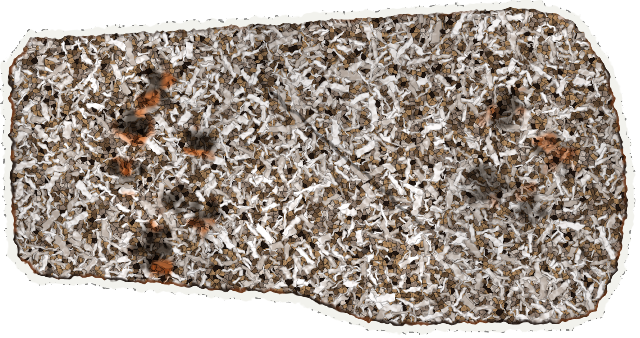
Write a Shadertoy shader that draws this texture.

```glsl
// Thin section of a coarse speckled rock: pale laths in brown grains, rust stains, on white.
#define GRAIN_SIZE 0.0135
#define LATH_SIZE 0.047
#define LATH_DENSITY 0.56
#define STAIN_COUNT 14
#define STAIN_STRENGTH 0.9
#define RIM_WIDTH 0.022
#define WHITE vec3(0.98, 0.97, 0.97)
#define PALE vec3(0.73, 0.68, 0.64)
#define TAUPE vec3(0.52, 0.45, 0.40)
#define UMBER vec3(0.36, 0.27, 0.19)
#define OCHRE vec3(0.60, 0.47, 0.33)
#define NEAR_BLACK vec3(0.12, 0.08, 0.06)

const int CORNERS = 18;
const vec2 OUTLINE[CORNERS] = vec2[CORNERS](
    vec2(0.09, 0.884), vec2(1.58, 0.978), vec2(1.70, 0.938), vec2(1.80, 0.79),
    vec2(1.847, 0.556), vec2(1.857, 0.383), vec2(1.827, 0.21), vec2(1.765, 0.081),
    vec2(1.68, 0.047), vec2(1.185, 0.037), vec2(1.06, 0.057), vec2(0.864, 0.131),
    vec2(0.667, 0.141), vec2(0.272, 0.178), vec2(0.123, 0.178), vec2(0.049, 0.24),
    vec2(0.035, 0.383), vec2(0.027, 0.80));

float hash(vec2 p) { return fract(sin(dot(p, vec2(127.1, 311.7))) * 43758.55); }
vec2 hash2(vec2 p) { return vec2(hash(p), hash(p + 19.3)); }

float noise(vec2 p) {
    vec2 i = floor(p), f = fract(p);
    f = f * f * (3.0 - 2.0 * f);
    return mix(mix(hash(i), hash(i + vec2(1, 0)), f.x),
               mix(hash(i + vec2(0, 1)), hash(i + vec2(1, 1)), f.x), f.y);
}

// Signed distance to the slab outline, negative inside
float slabDistance(vec2 p) {
    float d = 1e3, side = 1.0;
    for (int i = 0; i < CORNERS; i++) {
        vec2 a = OUTLINE[i], b = OUTLINE[(i + 1) % CORNERS], e = b - a, w = p - a;
        d = min(d, length(w - e * clamp(dot(w, e) / dot(e, e), 0.0, 1.0)));
        if ((a.y > p.y) != (b.y > p.y) && p.x < a.x + e.x * (p.y - a.y) / e.y) side = -side;
    }
    return side * d;
}

// Brown Voronoi grains with dark seams
vec3 groundmass(vec2 p) {
    vec2 g = p / GRAIN_SIZE, cell = floor(g), nearest = cell;
    float d1 = 9.0, d2 = 9.0;
    for (int j = -1; j <= 1; j++)
    for (int i = -1; i <= 1; i++) {
        vec2 c = cell + vec2(i, j);
        float d = length(c + hash2(c) - g);
        if (d < d1) { d2 = d1; d1 = d; nearest = c; }
        else d2 = min(d2, d);
    }
    float k = hash(nearest + 5.7);
    vec3 col = k < 0.34 ? TAUPE : k < 0.58 ? UMBER : k < 0.83 ? OCHRE : k < 0.90 ? NEAR_BLACK : PALE;
    col *= 0.8 + 0.45 * noise(p * 260.0);
    return col * mix(0.5, 1.0, smoothstep(0.0, 0.25, d2 - d1));
}

// One layer of randomly turned pale laths, gathered in loose clusters
void addLaths(inout vec3 col, vec2 p, float size, float seed, float px) {
    vec2 cell = floor(p / size);
    for (int j = -1; j <= 1; j++)
    for (int i = -1; i <= 1; i++) {
        vec2 c = cell + vec2(i, j), key = c + seed;
        vec2 centre = (c + hash2(key)) * size;
        if (hash(key + 3.7) > LATH_DENSITY * (0.55 + 0.9 * noise(centre * 11.0))) continue;
        float angle = 3.14159 * hash(key + 7.1);
        vec2 axis = vec2(cos(angle), sin(angle)), q = p - centre;
        q = vec2(dot(q, axis), dot(q, vec2(-axis.y, axis.x)));
        q.x += q.y * (hash(key + 2.3) - 0.5) * 1.6;
        vec2 extent = size * mix(vec2(0.32, 0.09), vec2(0.85, 0.24), hash2(key + 11.0));
        float d = max(abs(q.x) - extent.x, abs(q.y) - extent.y);
        float shade = smoothstep(0.15, 0.85, 0.55 * hash(key + 9.0) + 0.5 * noise(p * 130.0));
        vec3 tint = mix(PALE, WHITE, shade);
        tint *= mix(0.72, 1.0, smoothstep(0.0, 0.004, -d));
        col = mix(col, tint, 1.0 - smoothstep(-0.5 * px, 0.5 * px, d));
    }
}

// Dark stains scattered in a left and a right band
float stainAmount(vec2 p) {
    float amount = 0.0;
    for (int i = 0; i < STAIN_COUNT; i++) {
        float n = float(i), right = step(0.6 * float(STAIN_COUNT), n);
        vec2 r = hash2(vec2(n, 4.0));
        float y = fract(n * 0.618);
        vec2 centre = mix(vec2(0.36 + 0.30 * r.x, 0.22 + 0.58 * y),
                          vec2(1.42 + 0.38 * r.x, 0.38 + 0.36 * y), right);
        float radius = mix(0.04, 0.075, r.y);
        float d = length(p - centre) / radius + 1.1 * (noise(p * 38.0 + n) - 0.5);
        amount = max(amount, (1.0 - smoothstep(0.35, 1.15, d)) * mix(0.9, 0.65, right));
    }
    return amount;
}

void mainImage(out vec4 fragColor, in vec2 fragCoord) {
    float px = 1.0 / iResolution.y;
    vec2 p = fragCoord * px;
    vec2 jitter = vec2(noise(p * 110.0), noise(p * 110.0 + 40.0)) - 0.5;
    vec2 bent = p + 0.009 * jitter;

    // Rock fabric
    vec3 rock = groundmass(p + 0.004 * jitter);
    addLaths(rock, bent, LATH_SIZE * 0.5, 31.0, px);
    addLaths(rock, bent, LATH_SIZE * 0.72, 67.0, px);
    addLaths(rock, bent, LATH_SIZE, 93.0, px);
    rock *= 0.9 + 0.2 * noise(p * 5.0);

    // Stains with rusty patches, and one faint diagonal vein
    float stain = STAIN_STRENGTH * stainAmount(p);
    float rust = smoothstep(0.45, 0.75, noise(p * 24.0 + 8.0));
    vec3 stained = rock * mix(vec3(0.24, 0.20, 0.16), vec3(0.85, 0.42, 0.13), rust);
    rock = mix(rock, stained, stain);
    float vein = abs(p.y - 1.43 + 0.86 * p.x + 0.03 * noise(p * 18.0));
    float veinSpan = smoothstep(0.7, 0.8, p.x) * (1.0 - smoothstep(1.2, 1.35, p.x));
    rock *= 1.0 - 0.4 * veinSpan * (1.0 - smoothstep(0.002, 0.009, vein));

    // Ragged slab edge with a burnt border, fainter along the top
    float d = slabDistance(p) + 0.012 * (noise(p * 45.0) - 0.5) + 0.006 * jitter.x;
    float border = smoothstep(-0.013, -0.003, d) * mix(1.0, 0.4, smoothstep(0.8, 0.9, p.y));
    rock = mix(rock, mix(NEAR_BLACK, vec3(0.42, 0.20, 0.08), rust), 0.85 * border);

    // White ground with an off-white glue rim and a few specks on its outer line
    float rim = 1.0 - smoothstep(RIM_WIDTH - px, RIM_WIDTH + px, d);
    vec3 ground = mix(vec3(1.0), vec3(0.95, 0.95, 0.93), rim);
    float speck = smoothstep(0.66, 0.8, noise(p * 170.0)) * (1.0 - smoothstep(0.001, 0.004, abs(d - RIM_WIDTH)));
    ground *= 1.0 - 0.45 * speck;

    vec3 col = mix(rock, ground, smoothstep(-0.6 * px, 0.6 * px, d));
    fragColor = vec4(clamp(col, 0.0, 1.0), 1.0);
}
```
